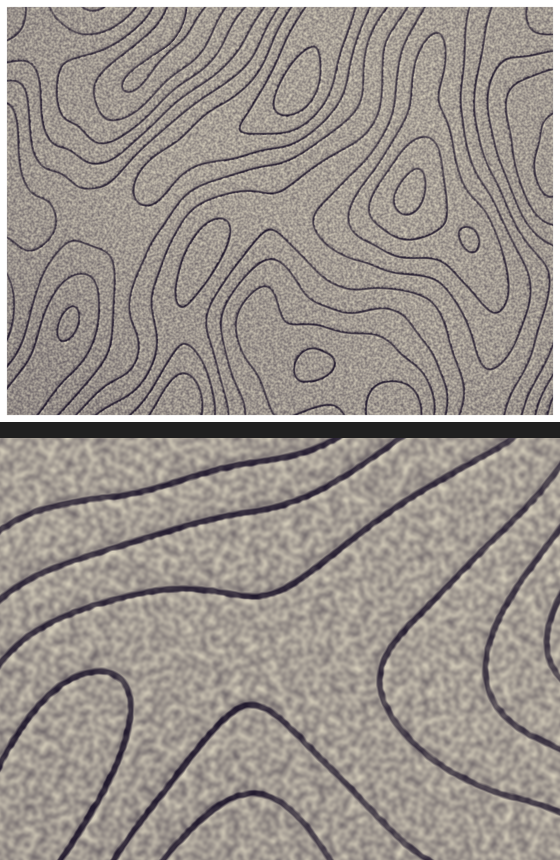
Top, the full canvas; bottom, a detail of the centre.
A WebGL 2 fragment shader for this pattern:

```glsl
#version 300 es
precision highp float;

uniform vec2 u_resolution;
out vec4 fragColor;

const vec3 INK = vec3(0.13, 0.10, 0.18);
const vec3 PAPER = vec3(0.76, 0.73, 0.67);
const vec3 FRAME = vec3(1.0);
const vec2 LIGHT_DIR = vec2(0.6, -0.8);

mat2 rotation(float angle) {
    float c = cos(angle), s = sin(angle);
    return mat2(c, s, -s, c);
}

// Unit gradient for a lattice point
vec2 latticeGradient(vec2 cell) {
    vec3 q = fract(cell.xyx * vec3(0.1031, 0.1030, 0.0973));
    q += dot(q, q.yzx + 33.33);
    float angle = 6.28318 * fract((q.x + q.y) * q.z);
    return vec2(cos(angle), sin(angle));
}

float gradientNoise(vec2 p) {
    vec2 i = floor(p), f = fract(p);
    vec2 u = f * f * f * (f * (f * 6.0 - 15.0) + 10.0);
    vec2 e = vec2(0.0, 1.0);
    float a = dot(latticeGradient(i), f);
    float b = dot(latticeGradient(i + e.yx), f - e.yx);
    float c = dot(latticeGradient(i + e.xy), f - e.xy);
    float d = dot(latticeGradient(i + e.yy), f - e.yy);
    return mix(mix(a, b, u.x), mix(c, d, u.x), u.y);
}

// Terrain height in contour steps, with hills leaning to the right
float terrain(vec2 p, float steps) {
    vec2 q = rotation(0.38) * p * vec2(1.0, 1.0);
    q *= vec2(3.3, 2.15);
    float hills = gradientNoise(q + vec2(17.3, 41.7));
    float bends = gradientNoise(q * 2.3 + vec2(63.1, 8.4));
    return steps * (hills + 0.12 * bends);
}

// xy: uphill direction, z: signed distance to the nearest contour
vec3 contour(vec2 p, float steps) {
    vec2 e = vec2(0.002, 0.0);
    float h = terrain(p, steps);
    vec2 slope = vec2(terrain(p + e.xy, steps) - terrain(p - e.xy, steps),
                      terrain(p + e.yx, steps) - terrain(p - e.yx, steps)) / (2.0 * e.x);
    float steepness = max(length(slope), 0.5);
    return vec3(slope / steepness, (fract(h) - 0.5) / steepness);
}

// Fine pebbled surface from two rotated octaves
float grain(vec2 p) {
    return 0.75 * gradientNoise(rotation(0.5) * p * 178.0 + 90.0)
         + 0.45 * gradientNoise(rotation(1.2) * p * 97.0 + 230.0);
}

float boxDistance(vec2 p, vec2 halfSize) {
    vec2 d = abs(p) - halfSize;
    return length(max(d, 0.0)) + min(max(d.x, d.y), 0.0);
}

void main() {
    vec2 p = gl_FragCoord.xy / u_resolution.y;
    vec2 size = vec2(u_resolution.x / u_resolution.y, 1.0);
    vec2 centred = p - 0.5 * size;
    float pixel = 1.0 / u_resolution.y;

    // Lit paper: brighter to the upper right, darker towards the edges
    float pebbles = grain(p);
    float vignette = dot(centred, centred);
    float tone = 0.82 + 0.07 * dot(centred, vec2(0.5, 0.9)) - 0.11 * vignette;
    tone += 0.05 * gradientNoise(p * 2.6 + 5.0) + 0.46 * pebbles;

    // Engraved groove with a ragged edge and a lit far wall
    vec3 line = contour(p, 8.0);
    float offset = line.z + 0.0011 * pebbles;
    float halfWidth = 0.0023;
    float blur = 0.7 * pixel + 0.0006;
    float groove = 1.0 - smoothstep(halfWidth - blur, halfWidth + blur, abs(offset));
    float facing = dot(line.xy, LIGHT_DIR);
    float wall = offset / 0.0045;
    tone += 0.28 * facing * wall * exp(-wall * wall);
    float depth = 0.74 + 0.18 * abs(facing) - 0.12 * centred.y;
    depth += 0.2 * gradientNoise(p * 4.0 + 31.0);
    tone = mix(tone, 0.06 + 0.2 * pebbles, groove * clamp(depth, 0.0, 1.0));

    vec3 colour = mix(INK, PAPER, clamp(tone, 0.0, 1.12));

    // Plain border
    float margin = 0.0165;
    float edge = boxDistance(centred, 0.5 * size - margin);
    colour = mix(colour, FRAME, smoothstep(-0.7 * pixel, 0.7 * pixel, edge));
    fragColor = vec4(colour, 1.0);
}
```
